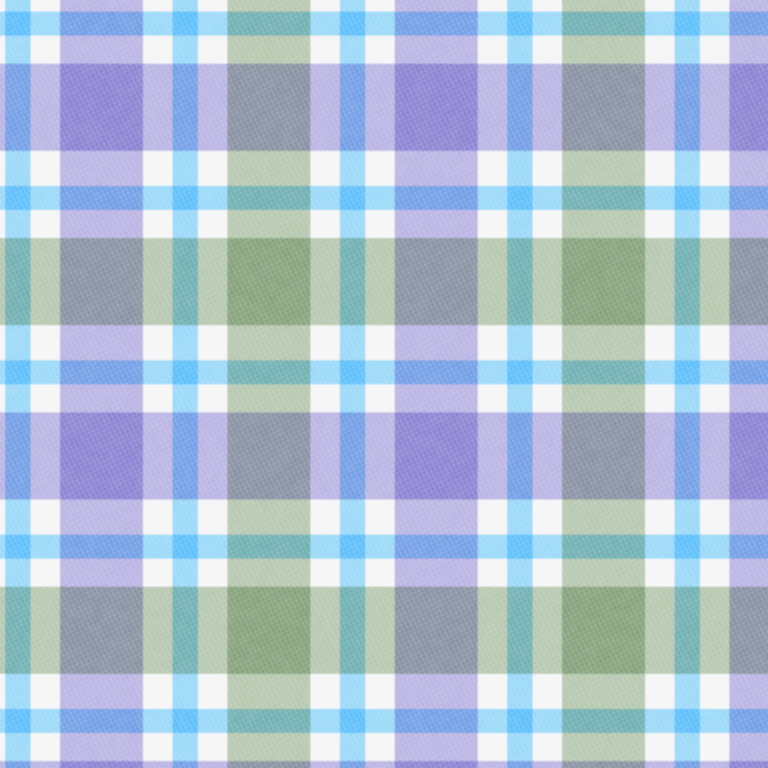
Reproduce this pattern procedurally as a three.js fragment shader.

```glsl
varying vec2 vUv;

const float TAU = 6.2831853;
const vec3 WHITE = vec3(0.965, 0.965, 0.965);
const vec3 PURPLE = vec3(0.585, 0.555, 0.84);
const vec3 GREEN = vec3(0.565, 0.665, 0.53);
const vec3 BLUE = vec3(0.42, 0.77, 0.985);

float hash(vec2 p) {
  return fract(sin(dot(p, vec2(127.1, 311.7))) * 43758.5453);
}

float valueNoise(vec2 p) {
  vec2 cell = floor(p);
  vec2 f = fract(p);
  f = f * f * (3.0 - 2.0 * f);
  float low = mix(hash(cell), hash(cell + vec2(1.0, 0.0)), f.x);
  float high = mix(hash(cell + vec2(0.0, 1.0)), hash(cell + vec2(1.0, 1.0)), f.x);
  return mix(low, high, f.y);
}

// Soft band repeating once per unit of t
float stripe(float t, float center, float halfWidth, float softness) {
  float d = abs(fract(t - center + 0.5) - 0.5);
  return 1.0 - smoothstep(halfWidth - softness, halfWidth + softness, d);
}

// Thread colours across one sett: purple, blue, green, blue
vec3 sett(float t, float wideHalf, float narrowHalf, float blueShift) {
  float softness = 0.0045;
  vec3 color = mix(WHITE, PURPLE, stripe(t, 0.0, wideHalf, softness));
  color = mix(color, GREEN, stripe(t, 0.5, wideHalf, softness));
  float blue = stripe(t * 2.0, 0.5 + blueShift * 2.0, narrowHalf * 2.0, softness * 2.0);
  return mix(color, BLUE, blue);
}

// Fine diagonal weave broken into small flecks, from -1 to 1
float twill(vec2 p, float threads) {
  vec2 q = p * threads;
  float diagonal = sin(TAU * (q.x + 0.5 * q.y));
  float cross = sin(TAU * (0.5 * q.x - q.y));
  return 0.6 * diagonal + 0.4 * cross;
}

void main() {
  vec2 period = vec2(0.4358, 0.454);
  vec2 t = (vUv - vec2(0.1322, 0.4063)) / period;

  // Warp and weft share each crossing
  vec3 warp = sett(t.x, 0.124, 0.038, 0.0);
  vec3 weft = sett(t.y, 0.125, 0.0345, -0.01);
  vec3 color = sqrt(warp * weft);

  // Pale flecks and faint mottling on the dyed threads
  float fleck = 0.085 * twill(vUv, 150.0);
  float mottle = 0.07 * (valueNoise(vUv * 110.0) - 0.5);
  color = mix(color, WHITE, fleck + mottle);

  gl_FragColor = vec4(color, 1.0);
}
```
